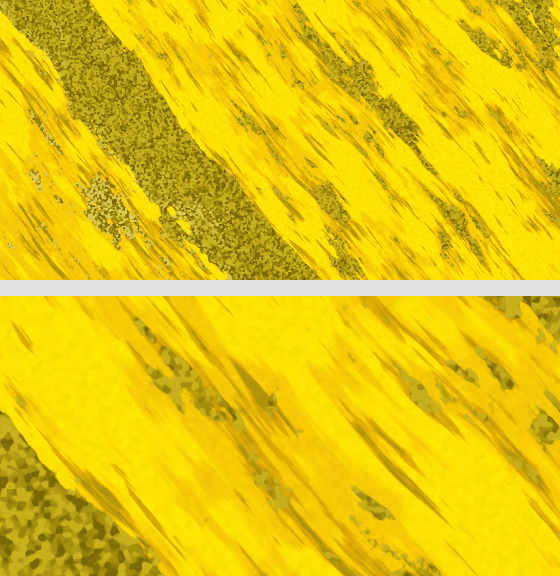
Top, the full canvas; bottom, a detail of the centre.
Give the GLSL for this texture, as a Shadertoy shader.

```glsl
// Weathered yellow paint with diagonal brush streaks and grainy olive worn patches.

const vec3 YELLOW = vec3(1.00, 0.89, 0.01);
const vec3 AMBER  = vec3(0.96, 0.79, 0.02);
const vec3 GOLD   = vec3(0.86, 0.67, 0.02);
const vec3 KHAKI  = vec3(0.78, 0.69, 0.11);
const vec3 OLIVE  = vec3(0.65, 0.56, 0.05);
const vec3 SHADOW = vec3(0.48, 0.41, 0.02);
const vec3 SILVER = vec3(0.86, 0.80, 0.36);

const vec2 ALONG  = vec2(0.637, -0.771);  // brush direction
const vec2 ACROSS = vec2(0.771, 0.637);
const float GRAIN_SCALE = 135.0;          // grains per canvas height
const float STREAK_PERIOD = 0.29;         // spacing of the streaked lanes
const float WEAR_LEVEL = 0.42;            // cover needed to expose olive
const float STAIN_GAIN = 0.48;

// Worn patches: centre (across, along), half size (across, along)
const int STAIN_COUNT = 8;
const vec4 STAINS[STAIN_COUNT] = vec4[](
    vec4(0.49, 0.06, 0.09, 0.34), vec4(1.44, 0.43, 0.07, 0.36),
    vec4(1.10, 0.53, 0.05, 0.13), vec4(1.00, 0.70, 0.05, 0.12),
    vec4(1.37, 0.96, 0.06, 0.20), vec4(2.07, 0.50, 0.10, 0.30),
    vec4(1.77, 1.05, 0.05, 0.25), vec4(1.87, 0.56, 0.05, 0.16));

vec3 hash3(vec2 p) {
    vec3 q = fract(p.xyx * vec3(0.1031, 0.1030, 0.0973));
    q += dot(q, q.yxz + 33.33);
    return fract((q.xxy + q.yzz) * q.zyx);
}

// Smooth cellular noise: random cell values blended by distance
float cellNoise(vec2 p) {
    vec2 cell = floor(p), f = fract(p);
    float sum = 0.0, total = 0.0;
    for (int y = -1; y <= 1; y++)
    for (int x = -1; x <= 1; x++) {
        vec2 o = vec2(x, y);
        vec3 h = hash3(cell + o + 57.0);
        vec2 d = o + h.xy - f;
        float w = exp(-8.0 * dot(d, d));
        sum += w * h.z;
        total += w;
    }
    return sum / total;
}

// Three octaves, centred on zero
float layers(vec2 p) {
    return 0.52 * cellNoise(p) + 0.30 * cellNoise(p * 2.1 + 17.0)
         + 0.18 * cellNoise(p * 4.3 + 41.0) - 0.5;
}

float stains(vec2 q) {
    float sum = 0.0;
    for (int i = 0; i < STAIN_COUNT; i++) {
        vec2 d = (q - STAINS[i].xy) / STAINS[i].zw;
        sum += exp(-dot(d, d));
    }
    return sum;
}

void mainImage(out vec4 fragColor, in vec2 fragCoord) {
    vec2 p = fragCoord / iResolution.y;

    // Brush space, gently bent
    vec2 q = vec2(dot(p, ACROSS), dot(p, ALONG));
    q.x += 0.008 * sin(5.0 * q.y + 1.0) + 0.004 * sin(13.0 * q.y + 9.0 * q.x);

    float blotch = layers(q * vec2(13.0, 6.0) + 3.0);
    float streak = layers(q * vec2(42.0, 5.0) + 11.0);
    float bristle = layers(q * vec2(75.0, 8.0) + 29.0);
    float ragged = layers(p * 34.0 + 5.0);
    float grain = cellNoise(p * GRAIN_SCALE);
    float lane = 0.5 + 0.5 * sin(6.2832 * (q.x - 1.02) / STREAK_PERIOD);

    // Broad worn band plus scattered stains
    float band = smoothstep(0.54, 0.69, q.x) * (1.0 - smoothstep(0.84, 0.90, q.x));
    float cover = 0.95 * band + STAIN_GAIN * stains(q)
                + 1.1 * blotch + 0.75 * streak + 0.55 * ragged;
    float worn = smoothstep(-0.05, 0.07, cover - WEAR_LEVEL + 0.10 * (grain - 0.5));

    // Yellow coat with amber wash and golden bristle marks
    float leftWash = 1.0 - smoothstep(0.25, 0.62, q.x);
    float wash = 0.30 * lane + 0.25 * leftWash + 0.9 * blotch + 0.7 * streak
               + 0.25 * cover + 0.10 * (grain - 0.5);
    vec3 color = mix(YELLOW, AMBER, smoothstep(0.10, 0.36, wash));
    float mark = bristle + 0.7 * streak + 0.24 * lane + 0.25 * cover;
    color = mix(color, GOLD, smoothstep(0.24, 0.42, mark));
    color = mix(color, OLIVE, 0.8 * smoothstep(0.43, 0.60, mark));
    color *= 1.0 + 0.05 * (grain - 0.5);

    // Exposed olive ground, glinting toward the left
    float tone = grain + 0.5 * ragged + 0.35 * streak;
    vec3 ground = mix(SHADOW, OLIVE, smoothstep(0.10, 0.42, tone));
    ground = mix(ground, KHAKI, smoothstep(0.45, 0.78, tone));
    float glint = 1.0 - smoothstep(0.50, 0.74, q.x + 0.4 * blotch);
    ground = mix(ground, SILVER, glint * smoothstep(0.42, 0.75, grain));

    fragColor = vec4(mix(color, ground, worn), 1.0);
}
```
